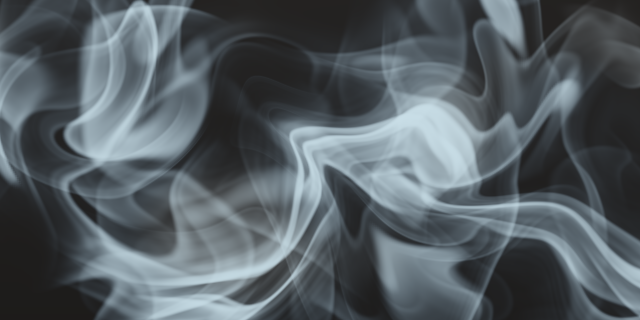
Write a Shadertoy shader that draws this background.

```glsl
#define VEILS 16
#define STRANDS 9
#define VEIL_SCALE 1.6
#define VEIL_DEPTH 0.2
#define FIBRE_DENSITY 15.0
#define EDGE_SOFTNESS 0.014
#define EXPOSURE 1.6
#define CONTRAST 1.4
#define BACKDROP vec3(0.128, 0.122, 0.117)
#define SMOKE_LIGHT vec3(0.66, 0.75, 0.79)

// Each plume: centre x, centre y, radius, twist in radians
const vec4 PLUMES[10] = vec4[10](
    vec4(0.18, 0.72, 0.26, 2.2), vec4(0.56, 0.80, 0.22, -1.3),
    vec4(0.70, 0.38, 0.32, -1.8), vec4(0.50, 0.10, 0.20, 1.0),
    vec4(1.03, 0.52, 0.26, 1.5), vec4(1.38, 0.58, 0.24, 2.5),
    vec4(1.60, 0.40, 0.24, -1.6), vec4(1.52, 0.92, 0.20, 1.2),
    vec4(1.82, 0.70, 0.20, 1.6), vec4(1.38, 0.10, 0.26, -2.3));

vec2 hash2(vec2 p) {
    vec3 h = fract(p.xyx * vec3(0.1031, 0.1030, 0.0973));
    h += dot(h, h.yzx + 33.33);
    return fract((h.xx + h.yz) * h.zy);
}

float cornerSlope(vec2 cell, vec2 corner, vec2 local) {
    return dot(hash2(cell + corner) * 2.0 - 1.0, local - corner);
}

// Smooth gradient noise, roughly -0.8 to 0.8
float noise(vec2 p) {
    vec2 cell = floor(p), f = p - cell;
    vec2 w = f * f * f * (f * (f * 6.0 - 15.0) + 10.0);
    vec2 e = vec2(0.0, 1.0);
    float low = mix(cornerSlope(cell, e.xx, f), cornerSlope(cell, e.yx, f), w.x);
    float high = mix(cornerSlope(cell, e.xy, f), cornerSlope(cell, e.yy, f), w.x);
    return 1.4 * mix(low, high, w.y);
}

mat2 rotation(float angle) {
    float c = cos(angle), s = sin(angle);
    return mat2(c, s, -s, c);
}

// Curl space around every plume
vec2 swirl(vec2 p) {
    for (int i = 0; i < PLUMES.length(); i++) {
        vec4 plume = PLUMES[i];
        vec2 r = p - plume.xy;
        float falloff = exp(-dot(r, r) / (plume.z * plume.z));
        p = plume.xy + rotation(plume.w * falloff) * r;
    }
    return p;
}

// How much smoke gathers at p, 0 to 1
float coverage(vec2 p) {
    p += 0.12 * vec2(noise(p * 3.0 + 5.0), noise(p * 3.0 + 41.0));
    float total = 0.0;
    for (int i = 0; i < PLUMES.length(); i++) {
        vec2 r = p - PLUMES[i].xy;
        total += exp(-dot(r, r) / (PLUMES[i].z * PLUMES[i].z));
    }
    return 1.0 - exp(-1.5 * total);
}

// Folded sheet: bright rim at depth 0, fading inward with fine fibres
float sheet(float depth, float rim, float along) {
    float soft = EDGE_SOFTNESS + fwidth(depth);
    float inside = max(depth, 0.0);
    float fibres = 1.0 + 0.8 * noise(vec2(depth * FIBRE_DENSITY, along));
    float glow = 0.6 * exp(-inside / rim) + 0.4 * fibres * exp(-inside / VEIL_DEPTH);
    return smoothstep(-soft, soft, depth) * glow;
}

// Large translucent sheets, each twisted by a different amount
float veils(vec2 p, vec2 curled, float cover) {
    float sum = 0.0;
    for (int i = 0; i < VEILS; i++) {
        vec2 h = hash2(vec2(float(i), 7.0));
        vec2 k = hash2(vec2(float(i), 23.0));
        vec2 q = rotation(6.2832 * h.x) * mix(p, curled, h.y) * VEIL_SCALE + 40.0 * k;
        q.y += 0.5 * noise(q * 0.8 + 11.0);
        float depth = noise(q * vec2(0.6, 1.5)) - mix(0.35, -0.05, cover);
        float presence = smoothstep(-0.2, 0.4, noise(p * 1.7 + 60.0 * h));
        float weight = 0.25 + 1.25 * k.x * k.x;
        sum += weight * presence * sheet(depth, mix(0.015, 0.06, k.y), q.x * 0.6);
    }
    return sum * smoothstep(0.0, 0.5, cover);
}

// Braided strands along an arching stream
float stream(vec2 p, vec2 curled) {
    vec2 q = mix(p, curled, 0.3);
    float bend = (q.x - 1.3) / 0.42;
    float across = q.y - 0.08 - 0.48 * exp(-bend * bend);
    float sum = 0.0;
    for (int i = 0; i < STRANDS; i++) {
        vec2 h = hash2(vec2(float(i), 71.0));
        float sway = 0.16 * noise(vec2(q.x * 2.2, q.y) + 50.0 * h);
        float side = i % 2 == 0 ? 1.0 : -1.0;
        float depth = 2.5 * side * (across + sway + 0.24 * (h.x - 0.5));
        float presence = smoothstep(-0.25, 0.3, noise(q * 2.0 + 30.0 * h.yx));
        sum += presence * sheet(depth, mix(0.02, 0.06, h.y), q.x * 2.0 + 9.0 * h.x);
    }
    return sum * smoothstep(0.3, 0.7, p.x);
}

void mainImage(out vec4 fragColor, in vec2 fragCoord) {
    vec2 p = fragCoord / iResolution.y;
    p.x *= 2.0 * iResolution.y / iResolution.x;
    vec2 curled = swirl(p);

    float density = veils(p, curled, coverage(p)) + stream(p, curled);
    float light = 1.0 - exp(-EXPOSURE * pow(max(density, 0.0), CONTRAST));

    // Thin smoke scatters blue, with a few warmer patches
    float warmth = smoothstep(0.1, 0.5, noise(p * 1.8 + 13.0));
    vec3 scatter = mix(vec3(1.0, 0.92, 0.85), vec3(0.94, 0.95, 0.94), warmth);
    vec3 color = BACKDROP * mix(0.88, 1.08, p.y) + SMOKE_LIGHT * pow(vec3(light), scatter);
    fragColor = vec4(min(color, 1.0), 1.0);
}
```
